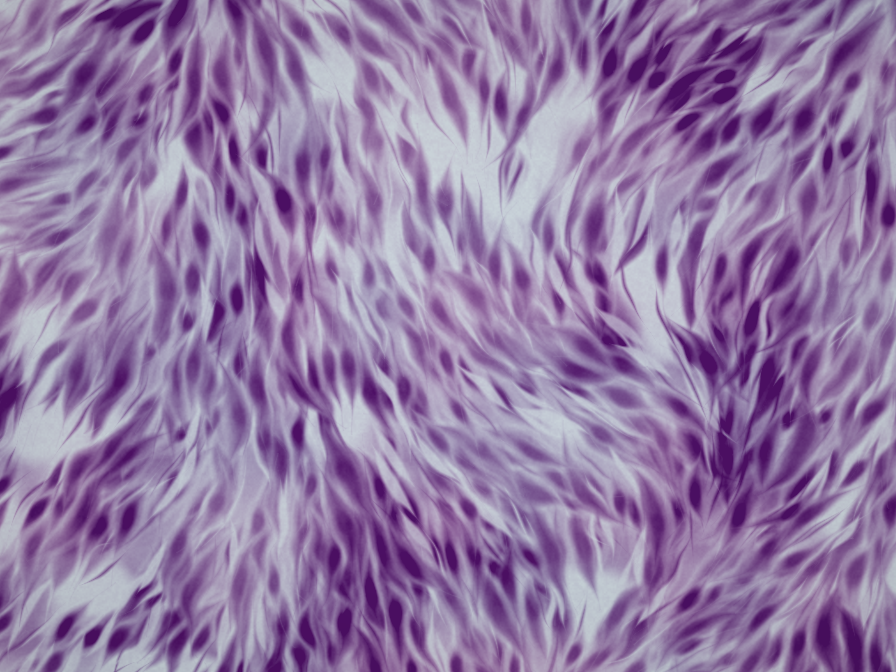
This texture is drawn by a Shadertoy shader. Its source:

```glsl
// Stained tissue: purple spindle cells with dark nuclei, swirling along a flow over pale gaps.

// Sine-free hash, two values per point
vec2 hash22(vec2 p) {
    vec3 h = fract(vec3(p.xyx) * vec3(0.1031, 0.1030, 0.0973));
    h += dot(h, h.yzx + 33.33);
    return fract((h.xx + h.yz) * h.zy);
}

float noise(vec2 p) {
    vec2 i = floor(p), f = fract(p);
    f = f * f * (3.0 - 2.0 * f);
    float low = mix(hash22(i).x, hash22(i + vec2(1, 0)).x, f.x);
    float high = mix(hash22(i + vec2(0, 1)).x, hash22(i + vec2(1, 1)).x, f.x);
    return mix(low, high, f.y);
}

// Amount of tissue: 0 in open gaps, 1 in dense regions
float tissue(vec2 p) {
    float n = 0.65 * noise(p * 8.0 + 40.0) + 0.35 * noise(p * 17.0 + 9.0);
    return smoothstep(0.23, 0.43, n);
}

// Direction of the cells in radians
float flowAngle(vec2 p) {
    vec2 swirl = p - vec2(0.93, 0.38);
    return 1.35 + 0.7 * cos(6.0 * (p.x - 0.55)) + 1.5 * exp(-22.0 * dot(swirl, swirl))
         + 1.0 * (noise(p * 4.0 + 17.0) - 0.5);
}

// Offset turned so that x runs along the given angle
vec2 alongAngle(vec2 v, float a) {
    float c = cos(a), s = sin(a);
    return vec2(c * v.x + s * v.y, c * v.y - s * v.x);
}

// Half width of a tapered spindle at t in -1..1
float taper(float t) {
    return pow(max(1.0 - t * t, 0.0), 1.4);
}

// Lays one sheet of nucleated spindle cells over the stain density
float paintCells(float density, vec2 p, float seed, float share) {
    const float grid = 0.054;
    for (int j = -2; j <= 2; j++)
    for (int i = -2; i <= 2; i++) {
        vec2 id = floor(p / grid) + vec2(i, j);
        vec2 place = hash22(id + seed), shape = hash22(id + seed + 71.0);
        vec2 centre = (id + place) * grid;
        vec2 v = p - centre;
        if (dot(v, v) > 0.0108) continue;
        vec2 pick = hash22(id + seed + 153.0);
        if (pick.x > share * (0.08 + 0.92 * tissue(centre))) continue;

        // Body: bent, tapered, darker along its core
        vec2 q = alongAngle(v, flowAngle(centre) + 0.6 * (shape.x - 0.5));
        q.y += (pick.y - 0.5) * 9.0 * q.x * q.x;
        float t = q.x / mix(0.055, 0.1, shape.y);
        float halfWidth = mix(0.013, 0.022, shape.x) * taper(t);
        float edge = halfWidth - abs(q.y);
        float body = smoothstep(-0.003, 0.008, edge);
        float core = smoothstep(0.0, 0.017, edge);
        float streak = noise(vec2(q.x * 35.0, q.y * 200.0) + 50.0 * place) - 0.5;
        float stain = 0.36 + 0.32 * core + 0.3 * (shape.y - 0.5) + 0.08 * streak;

        // Nucleus
        vec2 n = (q - vec2(0.01 * (place.x - 0.5), 0.0))
               / vec2(mix(0.018, 0.028, pick.y), mix(0.009, 0.0135, place.y));
        float nucleus = 1.0 - smoothstep(0.35, 1.3, length(n));
        stain = mix(stain, 0.92 + 0.15 * (place.x - 0.5) + 0.06 * streak, nucleus);

        // Pale rim just outside, then the cell itself
        float rim = smoothstep(-0.009, -0.002, edge) * (1.0 - body) * taper(0.8 * t);
        density *= 1.0 - 0.22 * rim;
        density = mix(density, stain, body * 0.9);
    }
    return density;
}

// Thin pale slits and dark fibres that follow the flow
float paintStrands(float density, vec2 p) {
    const float grid = 0.05;
    for (int j = -2; j <= 2; j++)
    for (int i = -2; i <= 2; i++) {
        vec2 id = floor(p / grid) + vec2(i, j);
        vec2 place = hash22(id + 311.0), shape = hash22(id + 402.0);
        vec2 centre = (id + place) * grid;
        vec2 v = p - centre;
        if (dot(v, v) > 0.0095) continue;
        vec2 q = alongAngle(v, flowAngle(centre) + 0.4 * (shape.x - 0.5));
        q.y += (place.x - 0.5) * 7.0 * q.x * q.x;
        bool pale = shape.y < 0.6;
        float halfWidth = (pale ? mix(0.004, 0.012, shape.x) : 0.0045)
                        * taper(q.x / mix(0.045, 0.09, place.y));
        float cover = smoothstep(-0.001, 0.006, halfWidth - abs(q.y));
        density = mix(density, pale ? 0.08 : 0.7, 0.85 * cover);
    }
    return density;
}

void mainImage(out vec4 fragColor, in vec2 fragCoord) {
    vec2 uv = fragCoord / iResolution.xy;
    vec2 p = fragCoord / iResolution.y;
    vec2 warped = p + 0.009 * (vec2(noise(p * 28.0), noise(p * 28.0 + 60.0)) - 0.5);

    // Stain density: wash, cells behind, strands, cells in front
    float density = 0.07 + 0.29 * tissue(warped) * (0.6 + 0.8 * noise(warped * 22.0));
    density = paintCells(density, warped, 13.0, 0.97);
    density = paintStrands(density, warped);
    density = paintCells(density, warped, 207.0, 0.68);

    // Stain taken up more strongly in some regions, and slight grain
    float uptake = 0.6 * noise(p * 5.5 + 80.0) + 0.4 * noise(p * 12.0 + 31.0);
    density *= 0.8 + 0.6 * smoothstep(0.2, 0.8, uptake);
    density += 0.18 * smoothstep(0.5, 0.85, uptake) * tissue(warped);
    density += 0.035 * (noise(p * 190.0) - 0.5) + 0.035 * (noise(p * 380.0) - 0.5);
    density = clamp(density, 0.0, 1.03);

    // Pale grey to deep violet, with pinker cytoplasm in between
    vec3 color = mix(vec3(0.79, 0.84, 0.85), vec3(0.31, 0.08, 0.40), density);
    float middle = 4.0 * density * (1.0 - density);
    color += middle * mix(vec3(-0.01, 0.0, 0.01), vec3(0.045, -0.01, 0.015), noise(p * 9.0 + 5.0));

    // Lens falloff towards the corners
    vec2 fromCentre = uv - 0.5;
    color *= 1.03 - 0.24 * dot(fromCentre, fromCentre);
    fragColor = vec4(color, 1.0);
}
```
